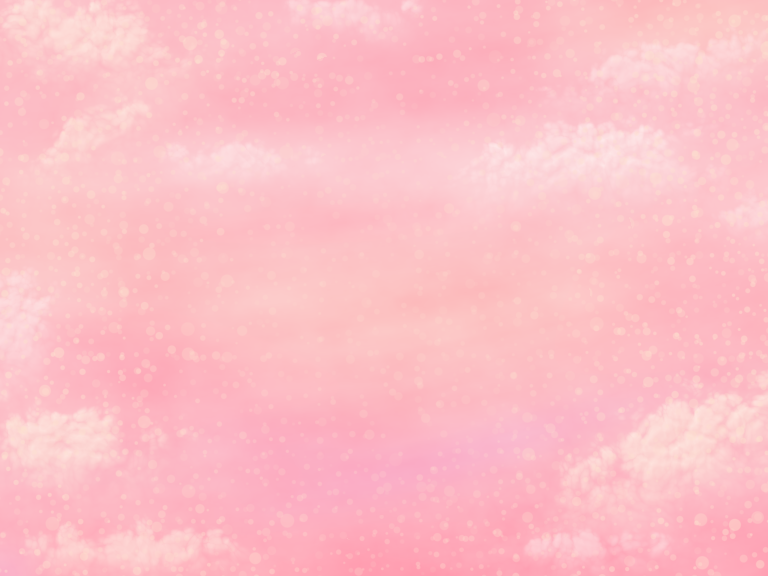
A Shadertoy shader for this background:

```glsl
// A rosy sky at dusk: a banded gradient tinted by broad soft glows,
// hazy billowing cloud banks built from layered cellular noise around
// sheared ellipses, and pale bokeh discs scattered on jittered grids.

const float ASPECT = 4.0 / 3.0;
const float PUFF_SCALE = 21.0;  // lumps per unit in the clouds
const float PUFF_DEPTH = 2.1;   // how far the lumps push the outline
const float OPACITY = 0.74;
const float HAZE = 0.42;        // soft veil around each cloud
const float RELIEF = 0.30;      // light and shade across the lumps
const float WISPS = 0.05;
const float MOTTLE = 0.10;
const float DOT_OPACITY = 0.5;
const int DOT_LAYERS = 5;

const vec3 ROSE = vec3(1, .61, .70);
const vec3 DEEP_ROSE = vec3(1, .54, .645);
const vec3 PEACH = vec3(.99, .78, .755);
const vec3 BLUSH = vec3(.99, .79, .82);
const vec3 LILAC = vec3(.97, .66, .81);
const vec3 CREAM = vec3(.99, .87, .84);
const vec3 PEARL = vec3(.99, .86, .87);
const vec3 DOT_COLOR = vec3(.99, .88, .81);

// Sky colours from the bottom to the top, evenly spaced
const vec3 SKY[7] = vec3[7](
    vec3(1, .64, .71), vec3(.99, .675, .75), vec3(.99, .695, .75),
    vec3(.99, .74, .765), vec3(.99, .74, .77), vec3(.99, .685, .74),
    vec3(.99, .71, .76));

float hash(vec2 p) {
    return fract(sin(dot(p, vec2(127.1, 311.7))) * 43758.5453);
}

vec2 hash2(vec2 p) {
    return vec2(hash(p), hash(p + 41.3));
}

float noise(vec2 p) {
    vec2 i = floor(p), f = fract(p);
    f = f * f * (3.0 - 2.0 * f);
    return mix(mix(hash(i), hash(i + vec2(1, 0)), f.x),
               mix(hash(i + vec2(0, 1)), hash(i + vec2(1, 1)), f.x), f.y);
}

float fbm(vec2 p) {
    float sum = 0.0, amp = 0.5;
    for (int i = 0; i < 5; i++) {
        sum += amp * noise(p);
        p = mat2(1.6, 1.2, -1.2, 1.6) * p + 3.7;
        amp *= 0.5;
    }
    return sum;
}

// Round lumps: one minus the squared distance to the nearest cell point
float lumps(vec2 p) {
    vec2 i = floor(p), f = fract(p);
    float d = 1.0;
    for (int k = 0; k < 9; k++) {
        vec2 o = vec2(k % 3 - 1, k / 3 - 1), v = o + hash2(i + o) - f;
        d = min(d, dot(v, v));
    }
    return 1.0 - d;
}

float billow(vec2 p) {
    p = p * PUFF_SCALE + 0.8 * vec2(fbm(p * 14.0), fbm(p * 14.0 + 9.0));
    return .34 * lumps(p) + .22 * lumps(p * 2.1 + 5.0)
         + .13 * lumps(p * 4.3 + 11.0) + .45 * fbm(p * 0.7);
}

// Offset in radii from an ellipse (centre, radius), sheared to climb to the right
vec2 local(vec2 p, vec4 shape, float tilt) {
    p -= shape.xy;
    p.y -= tilt * p.x;
    return p / shape.zw;
}

void glow(inout vec3 col, vec2 p, vec4 shape, float tilt, vec3 tint, float amount) {
    vec2 q = local(p, shape, tilt);
    col = mix(col, tint, amount * exp(-dot(q, q)));
}

// puff.x is lump height, puff.y is its lighting
void cloud(inout vec3 col, vec2 p, vec2 puff, vec4 shape, float tilt, vec3 tint, float amount) {
    vec2 q = local(p, shape, tilt);
    float veil = HAZE * exp(-0.5 * dot(q, q)) * clamp(puff.x * 1.4, 0.4, 1.2);
    col = mix(col, tint, veil * amount);
    float d = 1.0 - length(q) + (puff.x - 0.76) * PUFF_DEPTH;
    float softness = mix(0.5, 1.7, 1.0 - smoothstep(-0.6, 0.5, q.y));
    float alpha = smoothstep(0.0, softness, d) * OPACITY * amount;
    float light = puff.y * RELIEF + 0.02 * clamp(q.y, -1.0, 1.0);
    col = mix(col, tint + vec3(.1, 1, .8) * light, alpha);
}

vec3 skyColor(vec2 p) {
    float h = p.y + 0.06 * (fbm(p * vec2(2, 5)) - 0.5);
    h = clamp(h, 0.0, 0.999) * 6.0;
    int i = int(h);
    vec3 col = mix(SKY[i], SKY[i + 1], smoothstep(0.0, 1.0, fract(h)));
    glow(col, p, vec4(.70, .71, .42, .06), -.03, BLUSH, .75);
    glow(col, p, vec4(.64, .615, .2, .022), .06, ROSE, .28);
    glow(col, p, vec4(.72, .44, .46, .15), .05, PEACH, .6);
    glow(col, p, vec4(.08, .58, .2, .1), 0.0, PEACH, .45);
    glow(col, p, vec4(1.24, .96, .28, .09), 0.0, PEACH, .85);
    glow(col, p, vec4(.28, .32, .22, .08), -.2, ROSE, .45);
    glow(col, p, vec4(1.24, .47, .16, .14), .3, ROSE, .4);
    glow(col, p, vec4(.86, .225, .34, .045), .28, LILAC, .5);
    glow(col, p, vec4(.5, .22, .2, .06), -.1, LILAC, .25);
    glow(col, p, vec4(.95, .02, .4, .09), .1, DEEP_ROSE, .6);
    glow(col, p, vec4(0, 0, .07, .06), 0.0, LILAC, .6);
    // Stretched wisps and a finer mottling
    float wisp = fbm(vec2(p.x * 3.0, (p.y - 0.12 * p.x * p.x) * 22.0)) - 0.48;
    float mottle = fbm(p * vec2(8, 12) + 2.0) - 0.48;
    return col + vec3(0, 1, .75) * (wisp * WISPS + mottle * MOTTLE);
}

void addClouds(inout vec3 col, vec2 p) {
    float height = billow(p);
    float slope = height - billow(p + vec2(-.006, .01));
    vec2 puff = vec2(height, clamp(slope, -0.3, 0.3));
    cloud(col, p, puff, vec4(.13, .92, .21, .08), -.15, CREAM, .9);
    cloud(col, p, puff, vec4(.61, .968, .13, .042), 0.0, PEARL, .75);
    cloud(col, p, puff, vec4(1.16, .875, .2, .062), .25, PEARL, .8);
    cloud(col, p, puff, vec4(1.0, .715, .22, .072), .2, PEARL, 1.1);
    cloud(col, p, puff, vec4(1.15, .69, .13, .06), 0.0, PEARL, .5);
    cloud(col, p, puff, vec4(.16, .75, .11, .058), .5, CREAM, .8);
    cloud(col, p, puff, vec4(.41, .715, .15, .036), -.05, PEARL, .85);
    cloud(col, p, puff, vec4(.02, .41, .085, .12), .3, PEARL, .8);
    cloud(col, p, puff, vec4(.11, .215, .22, .085), 0.0, CREAM, .9);
    cloud(col, p, puff, vec4(.22, .035, .22, .052), 0.0, CREAM, .75);
    cloud(col, p, puff, vec4(1.22, .22, .29, .11), .35, CREAM, .95);
    cloud(col, p, puff, vec4(1.03, .04, .15, .038), 0.0, PEARL, .65);
    cloud(col, p, puff, vec4(1.32, .62, .07, .045), .2, PEARL, .7);
}

// Pale discs, gathered in drifts and denser toward the sides
void addDots(inout vec3 col, vec2 p) {
    float side = smoothstep(0.1, 0.6, length((p - vec2(.667, .4)) * vec2(1, .8)));
    for (int i = 0; i < DOT_LAYERS; i++) {
        float cells = 17.0 + 6.0 * float(i);
        vec2 g = p * cells + 13.7 * float(i), id = floor(g);
        vec2 centre = 0.25 + 0.5 * hash2(id);
        float radius = mix(.08, .21, hash(id + 7.9));
        float edge = max(.025, 0.8 * cells / iResolution.y);
        float disc = 1.0 - smoothstep(radius - edge, radius + edge, length(fract(g) - centre));
        float chance = mix(0.3, 0.5, side) + 0.6 * (noise(id / cells * 6.0) - 0.5);
        float shown = step(hash(id + 23.1), chance);
        float strength = mix(0.5, 1.0, side) * mix(0.25, 1.0, hash(id + 3.3));
        col = mix(col, DOT_COLOR, disc * shown * strength * DOT_OPACITY);
    }
}

void mainImage(out vec4 fragColor, in vec2 fragCoord) {
    vec2 p = fragCoord / iResolution.xy * vec2(ASPECT, 1);
    vec3 col = skyColor(p);
    addClouds(col, p);
    addDots(col, p);
    fragColor = vec4(clamp(col, 0.0, 1.0), 1);
}
```
